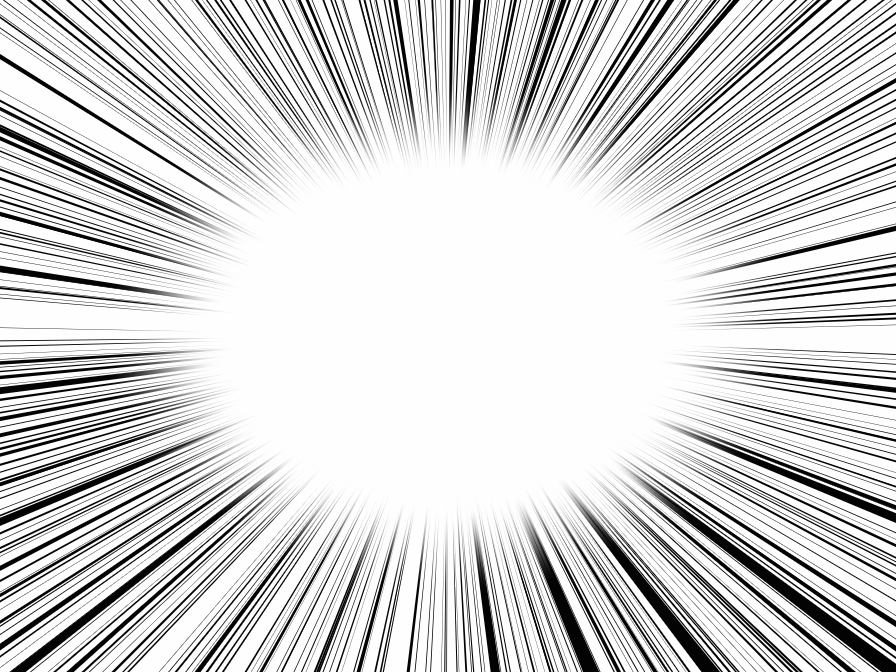
Write a WebGL 1 fragment shader that draws this background.

```glsl
precision highp float;
// Comic focus lines: black rays converge on the centre of a white page.
// Jittered angular cells hold hairlines and strokes, a loop adds the bold
// wedges, and all ink dissolves towards an empty ellipse shaped by the page.

uniform vec2 u_resolution;

#define CENTER vec2(0.5, 0.5)
#define CLEAR_RADIUS 0.25
#define FADE_LENGTH 0.135
#define START_JITTER 0.03
#define WEDGE_COUNT 24
#define WEDGE_START 0.14
#define WEDGE_WIDTH 0.019
#define HEAVY_ANGLE 5.13
#define HEAVY_WIDTH 0.03
#define GAP_ANGLE 0.32
#define PAPER vec3(0.995)
#define INK vec3(0.01)

const float TAU = 6.283185;

float hash(vec2 p) {
    return fract(sin(dot(p, vec2(127.1, 311.7))) * 43758.55);
}

// Share of a pixel covered by a band of the given half width.
float bandCoverage(float dist, float halfWidth, float pixel) {
    float overlap = min(dist + 0.5 * pixel, halfWidth)
                  - max(dist - 0.5 * pixel, -halfWidth);
    return clamp(overlap / pixel, 0.0, 1.0);
}

// Each ray dissolves at its own distance from the centre.
float rayFade(float radius, float random) {
    float start = CLEAR_RADIUS + START_JITTER * (random - 0.5);
    return smoothstep(start, start + FADE_LENGTH, radius);
}

// Three lighter sectors: 0 in their middle, 1 between them.
float sectorWeight(float angle) {
    return 0.5 - 0.5 * cos(3.0 * (angle - GAP_ANGLE));
}

// One ray per angular cell; widths and pixel size are in radians.
float rayLayer(float angle, float radius, float pixel, float count,
               vec2 widthRange, float presence, float seed) {
    float turn = angle / TAU * count;
    float cell = min(floor(turn), count - 1.0);
    float cellAngle = TAU / count;

    float position = mix(0.2, 0.8, hash(vec2(cell, seed)));
    float dist = abs(turn - cell - position) * cellAngle;
    float weight = mix(0.85, 1.1, sectorWeight(cell * cellAngle));

    float pick = hash(vec2(cell, seed + 17.0));
    float thickness = hash(vec2(cell, seed + 31.0));
    float width = mix(widthRange.x, widthRange.y, thickness * thickness);
    float visible = step(pick, presence * weight);
    float fade = rayFade(radius, hash(vec2(cell, seed + 47.0)));
    return visible * fade * bandCoverage(dist, 0.5 * width, pixel);
}

// Bold rays at swaying steps, thin in the light sectors and widest near
// the heavy direction.
float wedgeRays(float angle, float radius, float pixel) {
    float ink = 0.0;
    for (int i = 0; i < WEDGE_COUNT; i++) {
        float index = float(i);
        float base = WEDGE_START + index * TAU / float(WEDGE_COUNT);
        float sway = 0.075 * sin(1.65 * base) * max(1.0 - base / 4.85, 0.0);
        float dist = abs(mod(angle - base - sway + 0.5 * TAU, TAU) - 0.5 * TAU);

        float heavy = pow(max(cos(base - HEAVY_ANGLE), 0.0), 12.0);
        float width = WEDGE_WIDTH * mix(0.2, 1.0, sectorWeight(base))
                    * mix(0.7, 1.2, hash(vec2(index, 5.0)))
                    + HEAVY_WIDTH * heavy;
        float fade = rayFade(radius, hash(vec2(index, 9.0)));
        ink = max(ink, fade * bandCoverage(dist, 0.5 * width, pixel));
    }
    return ink;
}

void main() {
    vec2 fromCenter = gl_FragCoord.xy / u_resolution - CENTER;
    float radius = length(fromCenter);

    // Angles use true proportions; the clear area stretches with the page.
    vec2 p = fromCenter * vec2(u_resolution.x / u_resolution.y, 1.0);
    float angle = mod(atan(p.y, p.x + 1e-5), TAU);
    float pixel = 1.0 / (u_resolution.y * max(length(p), 0.05));

    float hairlines = rayLayer(angle, radius, pixel, 420.0,
                               vec2(0.0008, 0.0055), 0.85, 3.0);
    float strokes = rayLayer(angle, radius, pixel, 150.0,
                             vec2(0.003, 0.011), 0.6, 11.0);
    float wedges = wedgeRays(angle, radius, pixel);

    float ink = 1.0 - (1.0 - hairlines) * (1.0 - strokes) * (1.0 - wedges);
    gl_FragColor = vec4(mix(PAPER, INK, ink), 1.0);
}
```
